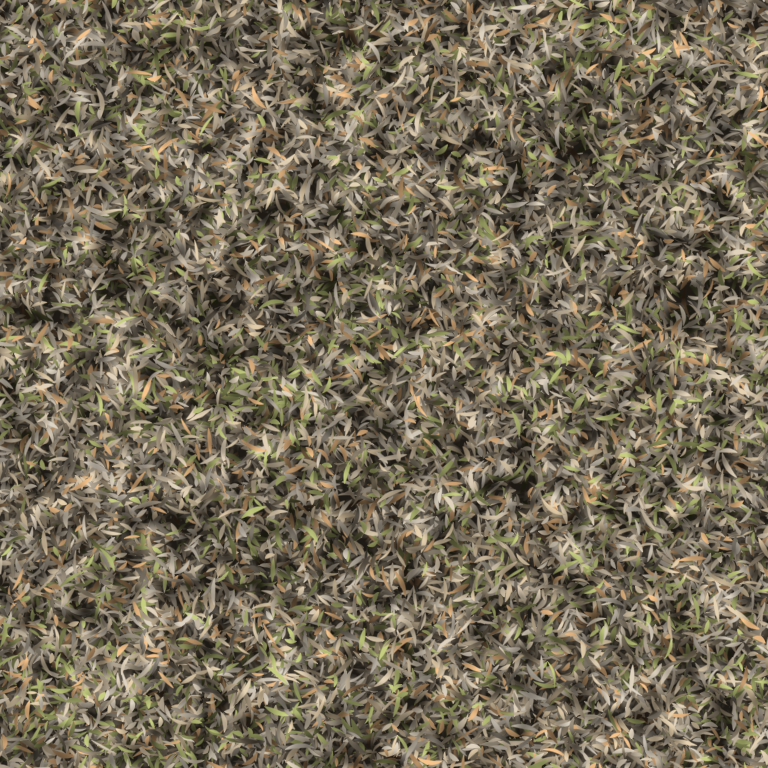
A WebGL 2 fragment shader for this texture:

```glsl
#version 300 es
precision highp float;
// Dry, trampled lawn: layers of short curved straw blades over dark hollows.

uniform vec2 u_resolution;
out vec4 fragColor;

// Three random values in 0..1 from an integer lattice point.
vec3 hash3(ivec3 cell) {
    uvec3 v = uvec3(cell + 4096) * 1664525u + 1013904223u;
    v.x += v.y * v.z; v.y += v.z * v.x; v.z += v.x * v.y;
    v ^= v >> 16u;
    v.x += v.y * v.z; v.y += v.z * v.x; v.z += v.x * v.y;
    return vec3(v >> 8u) / 16777216.0;
}

float cornerSlope(ivec2 corner, vec2 offset) {
    float angle = 6.2832 * hash3(ivec3(corner, 777)).x;
    return dot(vec2(cos(angle), sin(angle)), offset);
}

float gradientNoise(vec2 p) {
    ivec2 i = ivec2(floor(p));
    vec2 f = fract(p);
    vec2 s = f * f * f * (f * (f * 6.0 - 15.0) + 10.0);
    float low = mix(cornerSlope(i, f), cornerSlope(i + ivec2(1, 0), f - vec2(1, 0)), s.x);
    float high = mix(cornerSlope(i + ivec2(0, 1), f - vec2(0, 1)),
                     cornerSlope(i + ivec2(1, 1), f - vec2(1, 1)), s.x);
    return mix(low, high, s.y);
}

// Straw ramp from deep shadow to bleached tip, tinted by a random hue.
vec3 strawColor(float tone, float hue, float greenness) {
    vec3 color = mix(vec3(0.115, 0.10, 0.08), vec3(0.80, 0.75, 0.67), clamp(tone, 0.0, 1.12));
    vec3 tint = mix(vec3(0.98, 1.0, 1.04), vec3(1.03, 0.99, 0.91), fract(hue * 7.0));
    if (hue < 0.17 + greenness) tint = vec3(0.88, 0.98, 0.68);
    else if (hue > 0.89) tint = vec3(1.10, 0.93, 0.74);
    return color * tint;
}

void main() {
    vec2 uv = gl_FragCoord.xy / u_resolution.y;

    // Tufts and hollows, plus a slow drift of brightness and hue.
    float clump = 0.52 * gradientNoise(uv * 23.0) + 0.36 * gradientNoise(uv * 47.0 + 9.3)
                + 0.22 * gradientNoise(uv * 6.0 + 3.7);
    float greenness = 0.25 * gradientNoise(uv * 7.0 + 21.0);

    // Shaded soil and thatch.
    float thatch = 0.12 + 0.5 * clump + 0.3 * gradientNoise(uv * 110.0);
    vec3 color = strawColor(thatch, 0.5, 0.0);

    // Blades, stacked from the deepest layer to the top.
    const int LAYERS = 14;
    const float CELLS = 42.0;
    float softness = CELLS * max(0.0013, 0.8 / u_resolution.y);
    for (int layer = 0; layer < LAYERS; layer++) {
        float height = float(layer) / float(LAYERS - 1);
        vec2 p = uv * CELLS + vec2(0.37, 0.61) * float(layer);
        ivec2 home = ivec2(floor(p));
        for (int k = 0; k < 9; k++) {
            ivec2 cell = home + ivec2(k % 3, k / 3) - 1;
            vec3 place = hash3(ivec3(cell, layer));
            vec2 d = p - vec2(cell) - place.xy;
            if (dot(d, d) > 1.0) continue;

            vec3 look = hash3(ivec3(cell, layer + 100));
            vec3 form = hash3(ivec3(cell, layer + 200));
            float angle = 6.2832 * place.z;
            vec2 axis = vec2(cos(angle), sin(angle));
            float halfLength = mix(0.32, 0.88, form.x * form.x);
            float along = dot(d, axis) / halfLength;
            float bend = (form.y - 0.5) * 0.6 * halfLength * along * along;
            float across = dot(d, vec2(-axis.y, axis.x)) - bend;

            // Width tapers to nothing at both ends.
            float halfWidth = mix(0.07, 0.145, form.z) * (1.0 - along * along);
            float cover = 1.0 - smoothstep(-softness, softness, abs(across) - halfWidth);
            cover *= 1.0 - smoothstep(0.85, 1.0, abs(along));

            float tone = 0.46 * height + 0.64 * look.x - 0.08 + clump + 0.10 * along;
            color = mix(color, strawColor(tone, look.y, greenness), cover);
        }
    }
    fragColor = vec4(color, 1.0);
}
```
